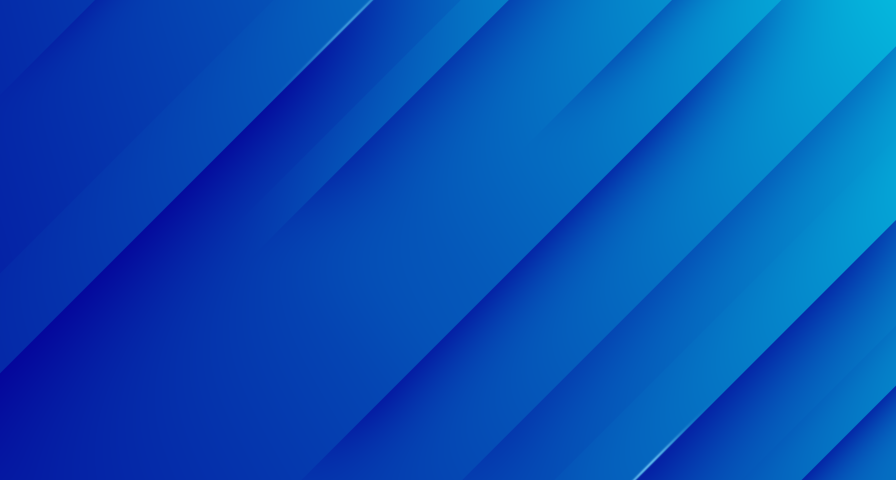
A Shadertoy shader for this background:

```glsl
// Overlapping diagonal paper strips on a blue to cyan gradient.
// Every strip edge casts a soft shadow on the strip to its lower right;
// all shading is one scalar tone, which a linear ramp turns into colour.

#define RAMP_DARK vec3(0.02, 0.00, 0.60)
#define RAMP_SLOPE vec3(0.00, 1.00, 0.37)
#define GLINT_COLOR vec3(0.45, 0.78, 0.96)
#define GLINT_WIDTH 0.004
#define FADE_IN 0.5
#define FADE_OUT 1.0
#define EDGE_COUNT 12

// Strip edges: position across, shadow strength, shadow width, tone lift
const vec4 EDGES[EDGE_COUNT] = vec4[](
    vec4(0.198, 0.35, 0.07, 0.00),
    vec4(0.570, 0.06, 0.08, 0.035),
    vec4(0.778, 0.82, 0.22, 0.00),
    vec4(0.960, 0.00, 0.10, 0.04),
    vec4(1.060, 0.42, 0.15, 0.00),
    vec4(1.400, 0.35, 0.10, 0.01),
    vec4(1.628, 0.62, 0.13, 0.00),
    vec4(1.963, 0.30, 0.15, 0.00),
    vec4(2.155, 0.06, 0.10, 0.045),
    vec4(2.325, 0.66, 0.19, 0.00),
    vec4(2.545, 0.10, 0.08, 0.03),
    vec4(2.670, 0.65, 0.10, 0.00));

// Where each shadow begins and ends along its edge
const vec2 SPANS[EDGE_COUNT] = vec2[](
    vec2(0.65, 9.0), vec2(-1.0, 9.0), vec2(-0.4, 2.3),
    vec2(0.95, 9.0), vec2(0.95, 3.0), vec2(1.75, 9.0),
    vec2(0.50, 3.0), vec2(0.70, 3.6), vec2(0.80, 9.0),
    vec2(0.90, 3.1), vec2(1.30, 9.0), vec2(1.20, 9.0));

// Smooth gradient, darkest at the lower left and brightest at the upper right
float baseTone(vec2 uv) {
    float bottom = 0.11 + 0.33 * uv.x;
    float top = 0.17 + 0.44 * uv.x + 0.11 * uv.x * uv.x;
    return mix(bottom, top, uv.y);
}

// Thin streak of light on an edge, fading along its length
float glint(float across, float along, float center, float halfLength) {
    float a = across / GLINT_WIDTH;
    float b = (along - center) / halfLength;
    return exp(-a * a - b * b);
}

void mainImage(out vec4 fragColor, in vec2 fragCoord) {
    vec2 p = fragCoord / iResolution.y;
    float pixel = 1.0 / iResolution.y;

    // Diagonal axes: across the strips and along them
    float across = p.x + 1.0 - p.y;
    float along = p.x + p.y;

    // Gather strip lift and shadow
    float lift = 0.0;
    float light = 1.0;
    for (int i = 0; i < EDGE_COUNT; i++) {
        vec4 edge = EDGES[i];
        vec2 span = SPANS[i];
        float d = across - edge.x;
        float q = max(d, 0.0) / edge.z;
        float begin = smoothstep(span.x, span.x + FADE_IN, along);
        float end = 1.0 - smoothstep(span.y - FADE_OUT, span.y, along);
        float inside = smoothstep(-pixel, pixel, d) * begin;
        lift = mix(lift, edge.w, inside);
        light *= 1.0 - edge.y * inside * end * exp(-q - 0.5 * q * q);
    }

    float tone = (baseTone(fragCoord / iResolution.xy) + lift) * light;
    vec3 color = RAMP_DARK + RAMP_SLOPE * tone;

    // Glints on the two raised edges
    float shine = 0.5 * glint(across - EDGES[2].x + GLINT_WIDTH, along, 1.68, 0.18)
                + 0.8 * glint(across - EDGES[9].x + GLINT_WIDTH, along, 1.38, 0.13);
    color = mix(color, GLINT_COLOR, shine);

    fragColor = vec4(color, 1.0);
}
```
